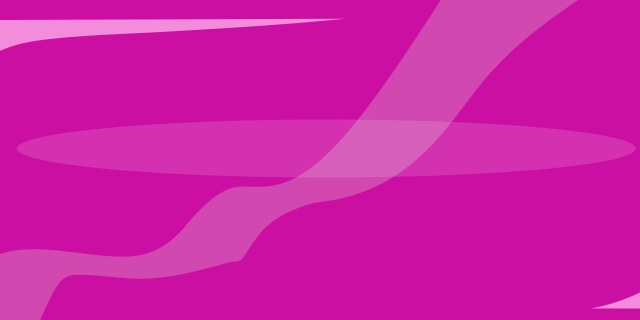
Give the GLSL for this background, as a WebGL 1 fragment shader.

```glsl
precision highp float;
// Magenta background with a winding ribbon, a flat translucent ellipse and two pale corner wedges.

uniform vec2 u_resolution;

#define BASE_COLOR vec3(0.800, 0.060, 0.640)
#define RIBBON_COLOR vec3(0.815, 0.282, 0.690)
#define WEDGE_COLOR vec3(0.950, 0.550, 0.860)
#define GLOW_COLOR vec3(1.000, 0.880, 0.960)
#define GLOW_ALPHA 0.16
#define GLOW_CENTER vec2(1.0195, 0.536)
#define GLOW_RADII vec2(0.967, 0.0905)

// Extends a curve by one cubic span. Knots hold x, height and slope;
// the curve holds height and slope at x.
void curveTo(float x, vec3 knot, inout vec3 pen, inout vec2 curve) {
  if (x >= pen.x) {
    float width = knot.x - pen.x;
    float rise = knot.y - pen.y;
    float t = clamp((x - pen.x) / width, 0.0, 1.0);
    float m0 = pen.z * width;
    float m1 = knot.z * width;
    float quad = 3.0 * rise - 2.0 * m0 - m1;
    float cubic = m0 + m1 - 2.0 * rise;
    curve.x = pen.y + t * (m0 + t * (quad + t * cubic));
    curve.y = (m0 + t * (2.0 * quad + 3.0 * t * cubic)) / width;
  }
  pen = knot;
}

vec2 ribbonTop(float x) {
  vec3 pen = vec3(0.0, 0.206, 0.35);
  vec2 curve = vec2(pen.y, 0.0);
  curveTo(x, vec3(0.109, 0.221, 0.0), pen, curve);
  curveTo(x, vec3(0.385, 0.198, 0.0), pen, curve);
  curveTo(x, vec3(0.578, 0.292, 1.2), pen, curve);
  curveTo(x, vec3(0.755, 0.417, 0.0), pen, curve);
  curveTo(x, vec3(0.859, 0.421, 0.2), pen, curve);
  curveTo(x, vec3(1.094, 0.596, 1.2), pen, curve);
  curveTo(x, vec3(1.396, 1.029, 1.55), pen, curve);
  return curve;
}

vec2 ribbonBottom(float x) {
  vec3 pen = vec3(0.115, -0.023, 2.2);
  vec2 curve = vec2(pen.y, 0.0);
  curveTo(x, vec3(0.177, 0.104, 1.55), pen, curve);
  curveTo(x, vec3(0.253, 0.141, 0.0), pen, curve);
  curveTo(x, vec3(0.438, 0.129, 0.0), pen, curve);
  curveTo(x, vec3(0.716, 0.180, 0.28), pen, curve);
  curveTo(x, vec3(0.763, 0.200, 1.5), pen, curve);
  curveTo(x, vec3(0.833, 0.292, 0.9), pen, curve);
  curveTo(x, vec3(0.951, 0.357, 0.35), pen, curve);
  curveTo(x, vec3(1.068, 0.380, 0.25), pen, curve);
  curveTo(x, vec3(1.250, 0.461, 0.7), pen, curve);
  curveTo(x, vec3(1.406, 0.612, 1.25), pen, curve);
  curveTo(x, vec3(1.536, 0.776, 1.1), pen, curve);
  curveTo(x, vec3(1.844, 1.026, 0.7), pen, curve);
  return curve;
}

vec2 upperWedgeBottom(float x) {
  vec3 pen = vec3(0.0, 0.841, 0.45);
  vec2 curve = vec2(pen.y, 0.0);
  curveTo(x, vec3(0.156, 0.878, 0.11), pen, curve);
  curveTo(x, vec3(0.521, 0.901, 0.058), pen, curve);
  curveTo(x, vec3(1.078, 0.9414, 0.1), pen, curve);
  return curve;
}

vec2 lowerWedgeTop(float x) {
  vec3 pen = vec3(1.846, 0.036, 0.18);
  vec2 curve = vec2(pen.y, 0.0);
  curveTo(x, vec3(2.0, 0.086, 0.48), pen, curve);
  return curve;
}

// Smooth coverage of the area under a curve
float below(vec2 curve, float y, float pixel) {
  float dist = (curve.x - y) * inversesqrt(1.0 + curve.y * curve.y);
  return clamp(0.5 + dist / pixel, 0.0, 1.0);
}

float between(vec2 low, vec2 high, float y, float pixel) {
  return max(below(high, y, pixel) - below(low, y, pixel), 0.0);
}

// Approximate signed distance to an ellipse, negative inside
float ellipseDistance(vec2 p, vec2 radii) {
  float k = length(p / radii);
  return k * (k - 1.0) / max(length(p / (radii * radii)), 0.0001);
}

void main() {
  // The canvas spans 2 units across and 1 unit up
  vec2 p = gl_FragCoord.xy / u_resolution * vec2(2.0, 1.0);
  float pixel = 1.0 / u_resolution.y;

  // Ribbon
  float ribbon = between(ribbonBottom(p.x), ribbonTop(p.x), p.y, pixel);
  vec3 color = mix(BASE_COLOR, RIBBON_COLOR, ribbon);

  // Translucent ellipse
  float rim = ellipseDistance(p - GLOW_CENTER, GLOW_RADII);
  color = mix(color, GLOW_COLOR, GLOW_ALPHA * clamp(0.5 - rim / pixel, 0.0, 1.0));

  // Corner wedges
  vec2 upperWedgeTop = vec2(mix(0.9375, 0.9414, min(p.x / 1.078, 1.0)), 0.0);
  float wedges = between(upperWedgeBottom(p.x), upperWedgeTop, p.y, pixel);
  wedges += between(vec2(0.036, 0.0), lowerWedgeTop(p.x), p.y, pixel);
  color = mix(color, WEDGE_COLOR, wedges);

  gl_FragColor = vec4(color, 1.0);
}
```
